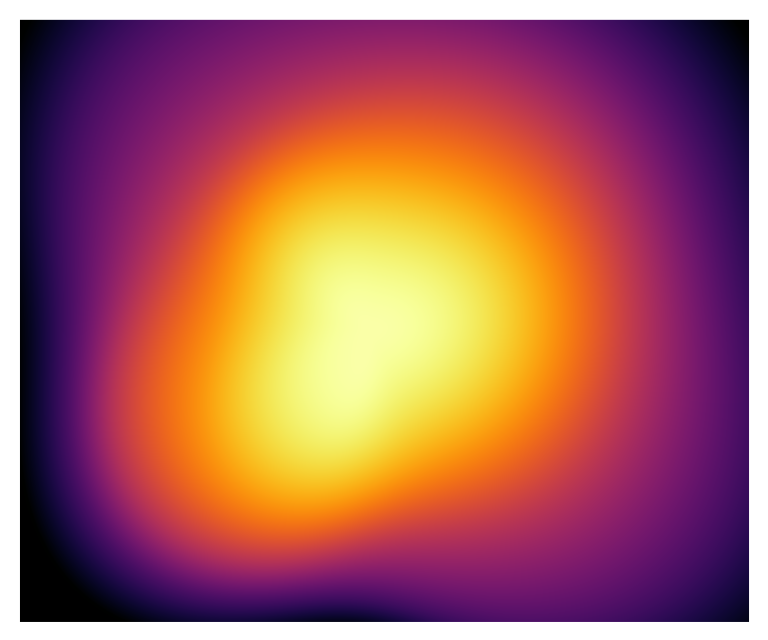
Reproduce this background procedurally as a WebGL 2 fragment shader.

```glsl
#version 300 es
precision highp float;

uniform vec2 u_resolution;
out vec4 fragColor;

// Layout, in fractions of the canvas
const float ASPECT = 1.2019;
const vec2 PLOT_MIN = vec2(0.0260, 0.0282);
const vec2 PLOT_MAX = vec2(0.9753, 0.9690);
const vec3 MARGIN_COLOR = vec3(1.0);

// Glow centre, in units of canvas height
const vec2 GLOW_CENTER = vec2(0.579, 0.4836);

// Heat of four nested contours, and the angular harmonics of their radii
const vec4 LEVELS = vec4(0.8, 0.5, 0.2, 0.0);
const vec4 RADIUS_MEAN = vec4(0.253, 0.393, 0.550, 0.667);
const vec4 COS_1 = vec4(0.003, 0.013, 0.046, 0.074);
const vec4 SIN_1 = vec4(-0.005, 0.009, 0.052, 0.086);
const vec4 COS_2 = vec4(0.003, 0.018, 0.014, 0.025);
const vec4 SIN_2 = vec4(0.025, 0.030, -0.015, -0.030);
const vec4 COS_3 = vec4(0.019, 0.007, 0.009, 0.016);
const vec4 SIN_3 = vec4(-0.005, -0.019, -0.031, -0.039);
const vec4 COS_4 = vec4(-0.007, -0.012, -0.033, -0.047);

// Radii of all four contours in the direction of angle a
vec4 contourRadii(float a) {
    return RADIUS_MEAN
        + COS_1 * cos(a) + SIN_1 * sin(a)
        + COS_2 * cos(2.0 * a) + SIN_2 * sin(2.0 * a)
        + COS_3 * cos(3.0 * a) + SIN_3 * sin(3.0 * a)
        + COS_4 * cos(4.0 * a);
}

// Cubic from (x.x, y.x) to (x.y, y.y) with end slopes m
float hermite(float d, vec2 x, vec2 y, vec2 m) {
    float span = x.y - x.x;
    float t = clamp((d - x.x) / span, 0.0, 1.0);
    float s = 1.0 - t;
    return mix(y.x, y.y, t * t * (3.0 - 2.0 * t))
        + span * s * t * (m.x * s - m.y * t);
}

// Smooth falloff from 1 at the centre through every contour
float heatField(vec2 p) {
    vec2 q = p - GLOW_CENTER;
    float d = length(q);
    float angle = d > 1e-5 ? atan(q.y, q.x) : 0.0;
    vec4 r = contourRadii(angle);

    vec4 secant = (LEVELS - vec4(1.0, LEVELS.xyz)) / (r - vec4(0.0, r.xyz));
    vec4 slope = 0.5 * vec4(2.0 * secant.x + secant.y,
                            secant.yz + secant.zw, secant.w);

    if (d < r.x) return hermite(d, vec2(0.0, r.x), vec2(1.0, LEVELS.x), vec2(0.0, slope.x));
    if (d < r.y) return hermite(d, r.xy, LEVELS.xy, slope.xy);
    if (d < r.z) return hermite(d, r.yz, LEVELS.yz, slope.yz);
    return hermite(d, r.zw, LEVELS.zw, slope.zw);
}

// Black, violet, red, orange and pale yellow ramp as a polynomial
vec3 heatColor(float t) {
    const vec3 c0 = vec3(0.0002, 0.0017, -0.0195);
    const vec3 c1 = vec3(0.1065, 0.5640, 3.9327);
    const vec3 c2 = vec3(11.6025, -3.9729, -15.9424);
    const vec3 c3 = vec3(-41.704, 17.4364, 44.3541);
    const vec3 c4 = vec3(77.1629, -33.4024, -81.8073);
    const vec3 c5 = vec3(-71.3194, 32.6261, 73.2095);
    const vec3 c6 = vec3(25.1311, -12.2427, -23.0703);
    return clamp(c0 + t * (c1 + t * (c2 + t * (c3 + t * (c4 + t * (c5 + t * c6))))), 0.0, 1.0);
}

// Antialiased coverage of the plot rectangle
float plotMask(vec2 uv) {
    vec2 inset = min(uv - PLOT_MIN, PLOT_MAX - uv) * u_resolution;
    vec2 cover = clamp(inset + 0.5, 0.0, 1.0);
    return cover.x * cover.y;
}

void main() {
    vec2 uv = gl_FragCoord.xy / u_resolution;
    float heat = clamp(heatField(uv * vec2(ASPECT, 1.0)), 0.0, 1.0);
    fragColor = vec4(mix(MARGIN_COLOR, heatColor(heat), plotMask(uv)), 1.0);
}
```
